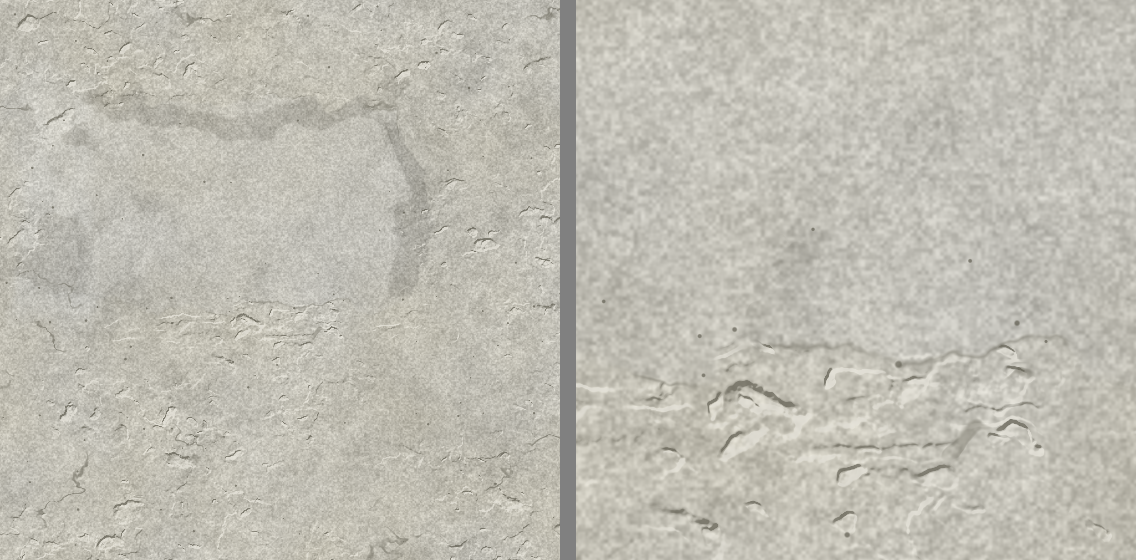
Left: the whole. Right: its middle third, enlarged.
This texture is drawn by a three.js fragment shader. Its source:

```glsl
// Weathered concrete wall: chipped rough plaster around a smoother patch with damp edges.
varying vec2 vUv;

const vec3 PLASTER = vec3(0.755, 0.745, 0.703);
const vec3 SMOOTH_COAT = vec3(0.758, 0.750, 0.715);
const vec3 BLOOM = vec3(0.785, 0.781, 0.755);
const vec3 DAMP = vec3(0.650, 0.641, 0.605);
const vec3 CHALK = vec3(0.890, 0.880, 0.845);
const vec3 CREASE = vec3(0.380, 0.370, 0.320);
const vec2 LIGHT_DIR = vec2(-0.5, 0.866);
const vec2 PATCH_CENTRE = vec2(0.43, 0.637);
const vec2 PATCH_HALF = vec2(0.295, 0.185);
const float SLOPE_STEP = 0.0010;
const float CHIP_DEPTH = 0.26;
const float STAIN_CONTRAST = 0.085;
const float SPECKLE_CONTRAST = 0.08;
const float GRAIN_CONTRAST = 0.10;

float hash(vec2 p) {
  vec3 q = fract(p.xyx * 0.1031);
  q += dot(q, q.yzx + 33.33);
  return fract((q.x + q.y) * q.z);
}
vec2 hash2(vec2 p) { return vec2(hash(p), hash(p + 57.3)); }

float noise(vec2 p) {
  vec2 i = floor(p), f = fract(p);
  f = f * f * (3.0 - 2.0 * f);
  return mix(mix(hash(i), hash(i + vec2(1, 0)), f.x),
             mix(hash(i + vec2(0, 1)), hash(i + vec2(1, 1)), f.x), f.y);
}

float fbm(vec2 p) {
  float sum = 0.0, gain = 0.5;
  for (int i = 0; i < 5; i++) {
    sum += gain * noise(p);
    p = mat2(1.6, 1.2, -1.2, 1.6) * p + 7.3;
    gain *= 0.5;
  }
  return sum;
}
vec2 fbm2(vec2 p) { return vec2(fbm(p), fbm(p + 40.0)) - 0.48; }

vec2 rotate(vec2 p, float a) {
  return vec2(cos(a) * p.x + sin(a) * p.y, cos(a) * p.y - sin(a) * p.x);
}

// Soft-edged band: 1 between lo and hi.
float band(float x, float lo, float hi, float soft) {
  return smoothstep(lo - soft, lo + soft, x) * (1.0 - smoothstep(hi - soft, hi + soft, x));
}

// Scattered tilted facets, each with one steep lip.
float chips(vec2 p, float cells, float share) {
  vec2 g = p * cells + 100.0, id = floor(g);
  float depth = 0.0;
  for (int j = -1; j <= 1; j++) for (int i = -1; i <= 1; i++) {
    vec2 cell = id + vec2(i, j), shape = hash2(cell + cells);
    vec2 q = rotate(g - cell - hash2(cell + 31.7), mix(-1.1, 0.9, shape.x));
    q /= mix(0.15, 0.55, shape.y * shape.y) * vec2(1.0, 0.5);
    float body = 1.0 - smoothstep(0.65, 1.0, length(q));
    depth += body * step(hash(cell + 5.1), share) * (0.5 + 0.5 * q.y);
  }
  return depth / cells;
}

// Small round holes.
float pits(vec2 p, float cells, float share) {
  vec2 g = p * cells, id = floor(g), r = hash2(id + 9.4);
  float radius = mix(0.04, 0.12, r.x);
  float d = length(fract(g) - mix(vec2(0.2), vec2(0.8), hash2(id + 3.8)));
  return (1.0 - smoothstep(radius * 0.5, radius * 1.3, d)) * step(r.y, share);
}

// Surface relief; zones holds the strength of chips, trowel strokes and strata.
float relief(vec2 p, vec3 zones) {
  vec2 w = p + 0.034 * fbm2(p * 32.0);
  float h = 0.012 * fbm(p * 42.0) * (0.35 + 0.65 * zones.x) + 0.008 * fbm(p * 11.0);
  h += 0.005 * zones.x * smoothstep(0.55, 0.60, fbm(w * 14.0));
  h -= CHIP_DEPTH * zones.x * (chips(w, 12.0, 0.4) + chips(w + 0.37, 28.0, 0.5));
  h += 0.005 * zones.y * smoothstep(0.50, 0.75, noise(rotate(w, -0.55) * vec2(24, 64)));
  return h + 0.005 * zones.z * smoothstep(0.45, 0.70, noise(w * vec2(26, 105)));
}

void main() {
  vec2 p = vUv, w = p + 0.085 * fbm2(p * 15.0);
  float broad = fbm(p * 4.0 + 3.0), mottle = fbm(p * 19.0 + 11.0);
  float breaks = smoothstep(0.50, 0.62, fbm(p * 9.0 + 70.0));

  // Zones of the wall
  vec2 box = abs(w - PATCH_CENTRE) - PATCH_HALF;
  float edge = max(box.x, box.y), inside = 1.0 - smoothstep(-0.005, 0.005, edge);
  float halo = band(w.x, 0.03, 0.17, 0.02) * band(w.y, 0.42, 0.87, 0.03);
  float islands = halo * smoothstep(0.52, 0.54, fbm(p * 9.0 + 5.0));
  float rough = mix(smoothstep(0.30, 0.57, fbm(p * 7.0 + 8.0)), 0.05, inside);
  float strokes = band(w.x, 0.16, 0.74, 0.08) * band(w.y, 0.83, 0.98, 0.03);
  strokes = max(strokes, 0.6 * rough) * smoothstep(0.38, 0.58, mottle);
  float strata = band(w.x, 0.20, 0.76, 0.05) * band(w.y, 0.395, 0.455, 0.015);
  strata *= smoothstep(0.34, 0.52, mottle);

  // Damp margins
  float topEdge = w.y - 0.805 - 0.025 * cos(w.x * 11.0 - 1.6);
  float sideEdge = w.x - 0.74 + 1.2 * (w.y - 0.62) * (w.y - 0.62);
  float damp = band(topEdge, -0.020, 0.018, 0.003) * band(w.x, 0.15, 0.67, 0.01);
  damp = max(damp, band(sideEdge, -0.020, 0.022, 0.003) * band(w.y, 0.47, 0.80, 0.01));
  float seep = (1.0 - smoothstep(0.03, 0.14, length(w - vec2(0.87, 0.2)))) * smoothstep(0.4, 0.55, mottle);

  // Base colour with stains and speckle
  vec3 color = mix(mix(PLASTER, SMOOTH_COAT, inside), BLOOM, 0.7 * halo);
  color = mix(color, DAMP, max(max(0.65 * damp, 0.5 * islands), 0.5 * seep));
  color += STAIN_CONTRAST * (0.6 * (broad - 0.48) + mottle - 0.48);
  color += vec3(0.01, 0.0, -0.03) * (fbm(p * 7.0 + 31.0) - 0.48);
  color -= 0.035 * smoothstep(0.63, 0.66, fbm(p * 20.0 + 50.0));
  color += SPECKLE_CONTRAST * (1.0 - 0.4 * inside) * (fbm(p * 95.0 + 17.0) - 0.48);
  color += GRAIN_CONTRAST * (noise(p * 290.0) + noise(p * 450.0 + 5.0) - 1.0);

  // Raking light on the relief
  vec3 zones = vec3(rough, strokes, strata);
  vec2 e = SLOPE_STEP * LIGHT_DIR;
  float lit = (relief(p - e, zones) - relief(p + e, zones)) / (2.0 * SLOPE_STEP);
  color += 0.075 * clamp(lit, -0.8, 0.8);
  color = mix(color, CHALK, 0.7 * smoothstep(0.4, 1.4, lit));
  color = mix(color, CREASE, 0.65 * smoothstep(0.8, 2.6, -lit));

  // Broken cracks, patch rim and pits
  float crack = 1.0 - smoothstep(0.002, 0.012, abs(fbm(w * vec2(4, 7) + 14.0) - 0.5));
  crack *= breaks * (1.0 - inside);
  crack = max(crack, 0.7 * breaks * band(edge, 0.0, 0.003, 0.002));
  color = mix(color, CREASE, max(0.5 * crack, 0.7 * pits(p, 48.0, 0.04)));
  gl_FragColor = vec4(color, 1.0);
}
```
